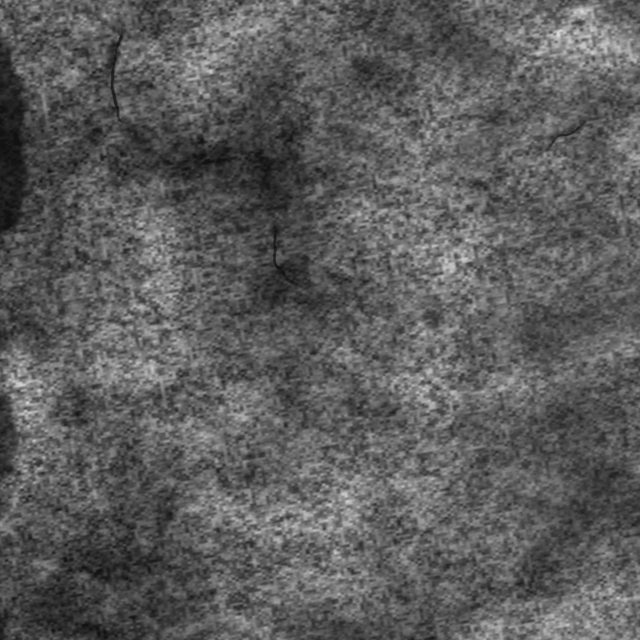
This texture is drawn by a Shadertoy shader. Its source:

```glsl
float hash(vec2 cell) {
    vec3 q = fract(cell.xyx * vec3(0.1031, 0.1030, 0.0973));
    q += dot(q, q.yzx + 33.33);
    return fract((q.x + q.y) * q.z);
}

float valueNoise(vec2 p) {
    vec2 cell = floor(p), f = fract(p);
    f = f * f * (3.0 - 2.0 * f);
    float low = mix(hash(cell), hash(cell + vec2(1, 0)), f.x);
    float high = mix(hash(cell + vec2(0, 1)), hash(cell + vec2(1, 1)), f.x);
    return mix(low, high, f.y);
}

// Layered noise, turned at every octave to hide the lattice
float fbm(vec2 p, float gain) {
    float sum = 0.0, total = 0.0, weight = 1.0;
    for (int i = 0; i < 5; i++) {
        sum += weight * valueNoise(p);
        total += weight;
        weight *= gain;
        p = mat2(1.6, 1.2, -1.2, 1.6) * p + 17.3;
    }
    return sum / total;
}

float crackField(vec2 p) {
    return fbm(p * 3.2 + 41.0, 0.48) - 0.5;
}

// Approximate signed distance to the jagged crack lines
float crackDistance(vec2 p) {
    float e = 0.004;
    float here = crackField(p);
    vec2 slope = vec2(crackField(p + vec2(e, 0)), crackField(p + vec2(0, e))) - here;
    return here / max(length(slope) / e, 0.35);
}

// Fine mineral grain, slightly longer across than high
float stoneGrain(vec2 p) {
    vec2 q = mat2(0.98, -0.17, 0.17, 0.98) * p;
    float fine = valueNoise(q * vec2(190, 250) + 7.0) - 0.5;
    float medium = valueNoise(q * vec2(95, 135) + 63.0) - 0.5;
    return 0.23 * fine + 0.18 * medium;
}

void mainImage(out vec4 fragColor, in vec2 fragCoord) {
    vec2 uv = fragCoord / iResolution.y;

    // Cloudy weathered patches
    vec2 warp = vec2(fbm(uv * 6.0 + 3.0, 0.5), fbm(uv * 6.0 + 29.0, 0.5)) - 0.5;
    vec2 p = uv + 0.12 * warp;
    float patches = fbm(p * vec2(4.6, 5.4) + 11.0, 0.62) - 0.5;
    float mottling = fbm(p * vec2(19, 25) + 5.0, 0.65) - 0.5;
    float tone = 0.352 + 0.62 * patches + 0.30 * mottling;
    tone += 0.09 * (uv.x - 0.5);

    // Grain is livelier on the pale patches
    tone += stoneGrain(uv) * (1.0 + 2.0 * patches);

    // Broken cracks with dark crumbling pits and a pale lip
    float d = crackDistance(uv);
    float broken = smoothstep(0.54, 0.68, fbm(uv * 4.5 + 83.0, 0.5));
    float crumble = smoothstep(0.42, 0.62, fbm(uv * 26.0 + 51.0, 0.6));
    float line = 1.0 - smoothstep(0.0008, 0.0038, abs(d));
    float pit = (1.0 - smoothstep(0.002, 0.022, abs(d))) * crumble;
    float lip = smoothstep(0.0, 0.006, d) * (1.0 - smoothstep(0.006, 0.05, d));
    tone += 0.07 * lip * broken;
    tone *= 1.0 - broken * max(0.65 * line, 0.55 * pit);

    // Sooty stains along the left edge
    float stainReach = 0.16 * (fbm(vec2(uv.x * 9.0, uv.y * 7.0) + 19.0, 0.55) - 0.42);
    float stain = 1.0 - smoothstep(-0.012, 0.02, uv.x - stainReach);
    tone *= 1.0 - 0.6 * stain;

    fragColor = vec4(vec3(clamp(tone, 0.07, 0.85)), 1.0);
}
```
